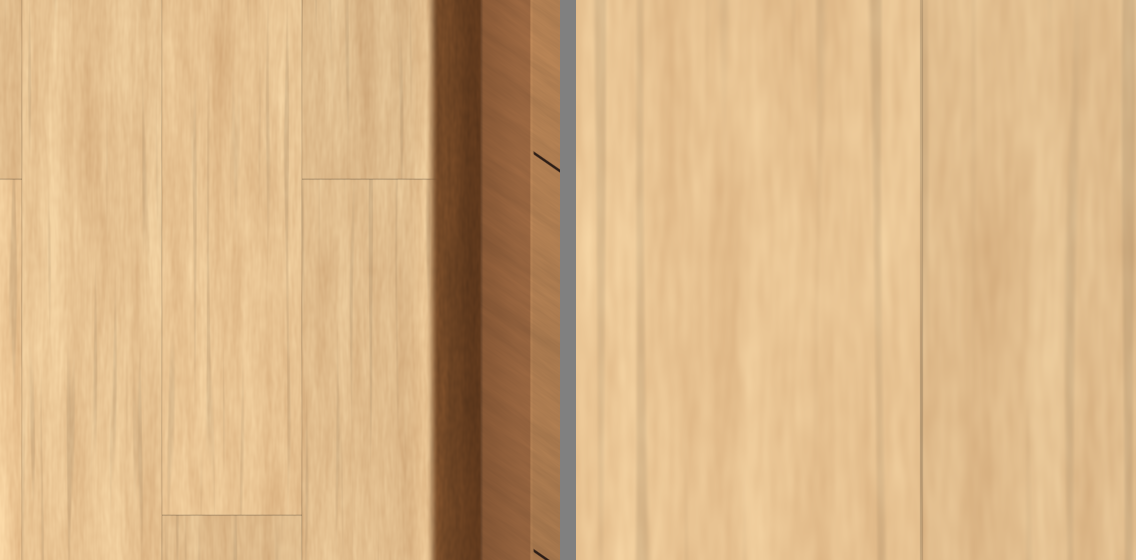
Left, the full canvas; right, a detail of the centre.
This texture is drawn by a Shadertoy shader. Its source:

```glsl
vec2 hashGradient(vec2 cell) {
    float h = fract(sin(dot(cell, vec2(127.1, 311.7))) * 43758.5);
    return vec2(cos(6.2832 * h), sin(6.2832 * h));
}

// Gradient noise, roughly -0.7 to 0.7
float noise(vec2 p) {
    vec2 i = floor(p), f = p - i;
    vec2 u = f * f * f * (f * (f * 6.0 - 15.0) + 10.0);
    vec2 e = vec2(1.0, 0.0);
    float a = dot(hashGradient(i), f);
    float b = dot(hashGradient(i + e.xy), f - e.xy);
    float c = dot(hashGradient(i + e.yx), f - e.yx);
    float d = dot(hashGradient(i + e.xx), f - e.xx);
    return mix(mix(a, b, u.x), mix(c, d, u.x), u.y);
}

// Layers of fibres running along y, from broad bands to fine pores
float woodGrain(vec2 p) {
    p.x += 0.006 * noise(p * vec2(9.0, 3.0));
    float sum = 0.0, amplitude = 1.0;
    vec2 scale = vec2(17.0, 0.9);
    for (int i = 0; i < 5; i++) {
        sum += amplitude * noise(p * scale + float(i) * 17.3);
        scale *= vec2(1.9, 2.4);
        amplitude *= 0.82;
    }
    return sum;
}

float lineMask(float dist, float halfWidth, float px) {
    return 1.0 - smoothstep(halfWidth - px, halfWidth + px, abs(dist));
}

vec3 plankFloor(vec2 p, float px) {
    // Columns a quarter wide, with end joints staggered in threes
    float across = (p.x - 0.039) / 0.25;
    float column = floor(across);
    float jointY = mod(0.68 + 0.7 * mod(column + 1.0, 3.0), 2.0);
    float board = column * 2.0 + step(jointY, p.y);
    float seamDist = (across - floor(across + 0.5)) * 0.25;

    float grain = woodGrain(p + vec2(board * 3.71, board * 1.37));
    float fleck = noise(p * vec2(150.0, 60.0) + board * 9.1);
    vec3 color = mix(vec3(0.85, 0.69, 0.50), vec3(0.94, 0.81, 0.62),
                     clamp(0.54 + 0.5 * grain + 0.14 * fleck, -0.2, 1.15));

    // Sparse dark streaks of open pores
    float streak = noise(p * vec2(85.0, 2.2) + board * 5.3);
    color *= 1.0 - 0.08 * smoothstep(0.2, 0.5, streak);
    color *= 1.0 + 0.02 * sin(board * 2.4);
    color *= 1.02 - 0.04 * p.x - 0.02 * p.y;

    float seamFade = 0.16 + 0.1 * noise(vec2(column, p.y * 6.0));
    color *= 1.0 - seamFade * lineMask(seamDist, 0.0009, px);
    return color * (1.0 - 0.2 * lineMask(p.y - jointY, 0.0011, px));
}

void mainImage(out vec4 fragColor, in vec2 fragCoord) {
    vec2 p = fragCoord / iResolution.xy;
    float px = 0.8 / min(iResolution.x, iResolution.y);
    vec3 color = plankFloor(p, px);

    // Soft-edged shadow over the floor, deepest beside the panel
    vec3 shadow = mix(vec3(0.46, 0.29, 0.155), vec3(0.37, 0.22, 0.11),
                      smoothstep(0.775, 0.858, p.x));
    shadow *= 1.0 + 0.09 * woodGrain(p + 7.0)
            + 0.07 * noise(p * vec2(160.0, 65.0));
    color *= 1.0 + 0.035 * smoothstep(0.72, 0.763, p.x);
    color = mix(color, shadow, smoothstep(0.760, 0.783, p.x));

    // Panel side and front, with grain falling to the right
    vec2 slanted = vec2(dot(p, vec2(0.57, 0.82)), dot(p, vec2(0.82, -0.57)));
    float panelGrain = woodGrain(slanted * vec2(1.7, 1.4) + 21.0);
    vec3 side = mix(vec3(0.53, 0.345, 0.21), vec3(0.585, 0.39, 0.245),
                    smoothstep(0.858, 0.94, p.x));
    side *= 1.0 + 0.045 * panelGrain + 0.05 * (p.y - 0.5);
    side *= 1.0 - 0.22 * (1.0 - smoothstep(0.858, 0.864, p.x));
    vec3 front = vec3(0.67, 0.48, 0.31) * (1.0 + 0.05 * panelGrain);
    front *= 1.0 + 0.08 * (p.y - 0.5);
    front *= 1.0 + 0.04 * lineMask(p.x - 0.949, 0.002, px);

    // Slanted dark grooves on the front
    float groove = (p.y + 0.69 * (p.x - 0.953) - 0.727) / 0.71;
    float grooveDist = (groove - floor(groove + 0.5)) * 0.71 * 0.82;
    float grooveMask = lineMask(grooveDist, 0.0022, px)
                     * smoothstep(0.951, 0.955, p.x);
    front = mix(front, vec3(0.13, 0.085, 0.07), 0.92 * grooveMask);

    color = mix(color, side, smoothstep(0.858 - px, 0.858 + px, p.x));
    color = mix(color, front, smoothstep(0.947 - px, 0.947 + px, p.x));
    fragColor = vec4(clamp(color, 0.0, 1.0), 1.0);
}
```
